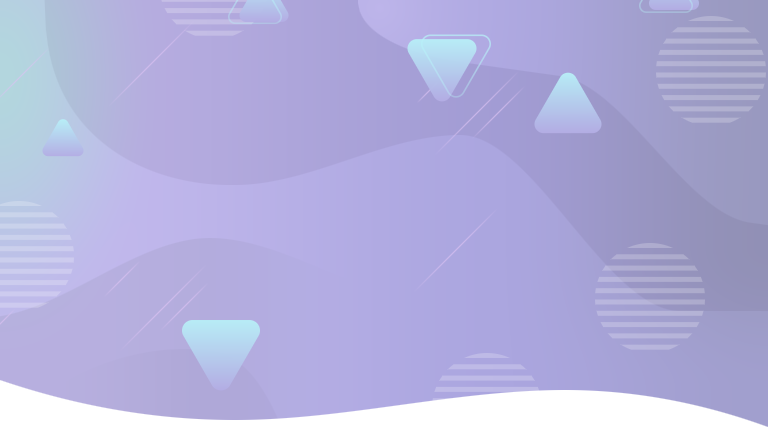
A Shadertoy shader for this background:

```glsl
#define WIDTH 7.68
#define TEAL vec3(0.70, 0.84, 0.87)
#define LILAC vec3(0.755, 0.72, 0.925)
#define PERIWINKLE vec3(0.67, 0.65, 0.875)
#define SLATE vec3(0.60, 0.60, 0.75)
#define CYAN vec3(0.72, 0.94, 0.97)
#define STREAK vec3(0.86, 0.76, 0.95)
#define BAND_SHADE vec3(0.95, 0.943, 0.95)
#define STRIPE_PERIOD 0.113
#define STRIPE_ALPHA 0.22
#define DISC_RADIUS 0.55
#define CORNER 0.27

float pixelSize() { return WIDTH / iResolution.x; }

// Coverage of a true distance, and of any smooth field
float cover(float d) { return clamp(0.5 - d / pixelSize(), 0.0, 1.0); }
float coverField(float f) { return clamp(0.5 - f / fwidth(f), 0.0, 1.0); }

// Rises from 0 to 1 like the wall of a bowl as t goes from 0 to 1
float bowl(float t) {
    t = clamp(t, 0.0, 1.0);
    return 1.0 - pow(1.0 - t * t, 0.4);
}

// Wave outlines, as heights over x
float bandBottom(float x) {
    return 2.43 + 1.87 * bowl((2.3 - x) / 1.85)
         + 0.5 * smoothstep(2.35, 4.6, x) - 1.76 * smoothstep(4.6, 6.8, x);
}

float bandTop(float x) {
    return 3.66 - 0.14 * (x - 4.6) + 0.5 * bowl((4.6 - x) / 1.02)
         - 1.2 * smoothstep(5.6, 7.5, x);
}

float lowerSwell(float x) {
    return 1.1 + 0.8 * smoothstep(-0.2, 2.1, x) - 0.6 * smoothstep(2.1, 4.3, x);
}

float lowerHill(float x) {
    float u = x - 1.85;
    return 0.79 - (u < 0.0 ? 0.224 * u * u : 0.87 * u * u * u);
}

float floorWave(float x) {
    float left = max(2.35 - x, 0.0) / 2.35;
    float right = max(x - 5.65, 0.0) / 2.03;
    return 0.08 + 0.4 * left * left + 0.3 * smoothstep(2.35, 5.65, x) - 0.37 * right * right;
}

// Equilateral triangle with rounded corners; direction 1 is up, -1 is down
float roundTriangle(vec2 p, float halfWidth, float direction) {
    float k = sqrt(3.0);
    float radius = CORNER * halfWidth;
    float a = halfWidth - radius;
    p = vec2(abs(p.x) - a, p.y * direction + a / k);
    if (p.x + k * p.y > 0.0) p = vec2(p.x - k * p.y, -k * p.x - p.y) / 2.0;
    p.x -= clamp(p.x, -2.0 * a, 0.0);
    return -length(p) * sign(p.y) - radius;
}

vec3 backdrop(vec2 p) {
    vec3 col = mix(LILAC, PERIWINKLE, smoothstep(0.8, 5.2, p.x));
    float slate = smoothstep(4.8, 7.7, p.x) * mix(0.55, 1.0, smoothstep(0.4, 1.8, p.y));
    col = mix(col, SLATE, slate);
    float teal = 1.0 - smoothstep(0.0, 1.7, length((p - vec2(0.0, 3.5)) * vec2(1.0, 0.6)));
    col = mix(col, TEAL, teal);

    // Layered waves
    float underTop = coverField(p.y - bandTop(p.x));
    float glow = exp(-1.2 * length(p - vec2(3.8, 4.2)));
    col = mix(col, LILAC, 0.8 * glow * (1.0 - underTop));
    float band = underTop * coverField(bandBottom(p.x) - p.y);
    col *= mix(vec3(1.0), BAND_SHADE, band);
    float swell = coverField(p.y - lowerSwell(p.x)) * (1.0 - smoothstep(1.8, 3.6, p.x));
    col *= 1.0 - swell * vec3(0.05, 0.045, 0.055);
    float hill = coverField(p.y - lowerHill(p.x)) * smoothstep(0.4, 2.0, p.x);
    return col * (1.0 - 0.025 * hill);
}

void mainImage(out vec4 fragColor, in vec2 fragCoord) {
    vec2 p = fragCoord * WIDTH / iResolution.x;
    vec3 col = backdrop(p);

    // Striped discs
    vec2 discs[5] = vec2[5](vec2(7.11, 3.57), vec2(6.50, 1.30), vec2(0.19, 1.72),
                            vec2(4.87, 0.20), vec2(2.14, 4.44));
    for (int i = 0; i < 5; i++) {
        vec2 q = p - discs[i];
        float row = (DISC_RADIUS - q.y) / STRIPE_PERIOD;
        float stripe = abs(fract(row + 0.28) - 0.5) * STRIPE_PERIOD - 0.025;
        col = mix(col, vec3(1.0), STRIPE_ALPHA * cover(max(length(q) - DISC_RADIUS, stripe)));
    }

    // Diagonal streaks: start x, start y, horizontal run
    vec3 streaks[10] = vec3[10](
        vec3(1.08, 3.21, 0.87), vec3(-0.1, 3.21, 0.6), vec3(4.35, 2.73, 0.84),
        vec3(4.72, 2.89, 0.53), vec3(4.14, 1.36, 0.84), vec3(1.2, 0.77, 0.86),
        vec3(1.6, 0.97, 0.48), vec3(1.04, 1.31, 0.36), vec3(-0.1, 0.94, 0.25),
        vec3(4.17, 3.25, 0.22));
    for (int i = 0; i < 10; i++) {
        vec2 q = p - streaks[i].xy;
        float along = clamp((q.x + q.y) / (2.0 * streaks[i].z), 0.0, 1.0);
        float line = cover(abs(q.x - q.y) * 0.7071 - 0.006);
        col = mix(col, STREAK, line * 2.6 * along * (1.0 - along));
    }

    // Triangles: centre, half width, direction; the last three are outlines
    vec4 triangles[9] = vec4[9](
        vec4(4.42, 3.65, 0.345, -1), vec4(5.68, 3.18, 0.335, 1), vec4(2.21, 0.81, 0.39, -1),
        vec4(0.63, 2.86, 0.205, 1), vec4(2.64, 4.23, 0.245, 1), vec4(6.74, 4.353, 0.25, 1),
        vec4(4.56, 3.693, 0.35, -1), vec4(2.55, 4.226, 0.27, 1), vec4(6.66, 4.337, 0.27, 1));
    for (int i = 0; i < 9; i++) {
        vec4 t = triangles[i];
        vec2 q = p - t.xy;
        float d = roundTriangle(q, t.z, t.w);
        float height = clamp(q.y / (1.8 * t.z) + 0.5 - 0.117 * t.w, 0.0, 1.0);
        vec3 fill = mix(mix(PERIWINKLE, LILAC, 0.4), CYAN, height);
        if (i < 6) col = mix(col, fill, 0.95 * cover(d));
        else col = mix(col, CYAN, mix(0.35, 0.75, height) * cover(abs(d + 0.008) - 0.008));
    }

    // White floor
    col = mix(col, vec3(1.0), coverField(p.y - floorWave(p.x)));
    fragColor = vec4(col, 1.0);
}
```
